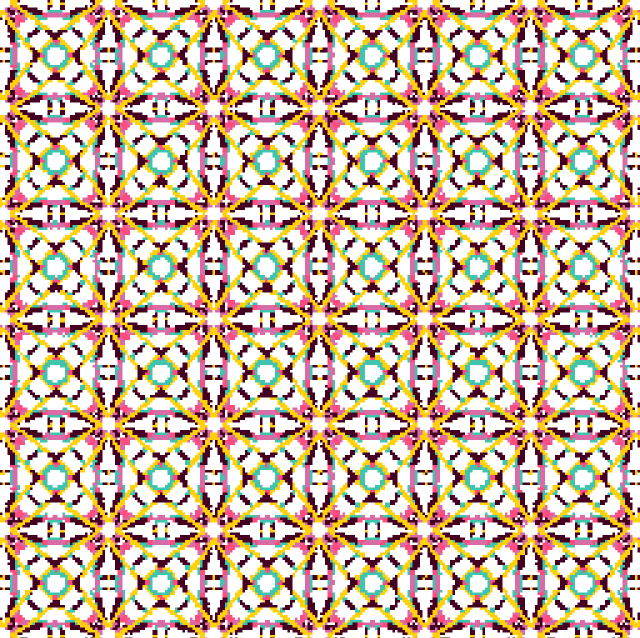
Reproduce this pattern procedurally as a Shadertoy shader.

```glsl
// Blocky mosaic of yellow lattice curves, corner blossoms and pointed lenses on white.
const float BLOCKS = 256.0;   // mosaic blocks across the canvas
const float PERIOD = 42.2;    // blocks per repeat
const float FIRST = 22.3;     // centre of the first repeat, in blocks
const vec3 PAPER = vec3(1.0);
const vec3 YELLOW = vec3(1.0, 0.82, 0.05);
const vec3 PLUM = vec3(0.27, 0.0, 0.13);
const vec3 MAUVE = vec3(0.85, 0.42, 0.65);
const vec3 ROSE = vec3(1.0, 0.30, 0.50);
const vec3 TEAL = vec3(0.25, 0.77, 0.68);

float hash(vec2 p) {
    return fract(sin(dot(p, vec2(127.1, 311.7))) * 43758.55);
}

bool within(float v, float lo, float hi) {
    return v > lo && v < hi;
}

bool inEllipse(vec2 p, vec2 centre, vec2 radii) {
    return length((p - centre) / radii) < 1.0;
}

// Sideways offset of a lattice curve at a distance along its diagonal
float bow(float along) {
    return 0.26 - 0.087 * along * along;
}

// Blossom in diagonal coordinates: d.x outwards, d.y sideways
vec3 blossom(vec3 col, vec2 d) {
    if (inEllipse(d, vec2(1.03, 0.12), vec2(0.17, 0.075))) col = MAUVE;
    if (inEllipse(d, vec2(1.21, 0.06), vec2(0.08, 0.06))) col = MAUVE;
    if (inEllipse(d, vec2(0.97, 0.0), vec2(0.08, 0.07))) col = ROSE;
    if (inEllipse(d, vec2(1.08, 0.09), vec2(0.06, 0.04))) col = PLUM;
    if (inEllipse(d, vec2(1.17, 0.0), vec2(0.08, 0.045))) col = PLUM;
    return col;
}

// Curved side and crossbars of a lens, in folded cell coordinates
vec3 lens(vec3 col, vec2 p) {
    float side = p.x - 0.77 - 0.34 * p.y * p.y;
    if (within(p.y, 0.16, 0.52) && within(side, -0.1, 0.0)) col = TEAL;
    if (p.y < 0.14 && within(side, 0.0, 0.09)) col = TEAL;
    if (p.y < 0.72 && abs(side) < 0.046) {
        col = p.y < 0.17 ? MAUVE : (p.y < 0.27 ? ROSE : PLUM);
    }
    if (within(p.y, 0.27, 0.6) && within(side, 0.0, 0.07)) col = PLUM;
    if (abs(p.y - 0.11) < 0.035 && p.x > 0.86) col = p.x > 0.97 ? YELLOW : PLUM;
    return col;
}

// Ring with four forked studs at the centre of a repeat
vec3 rosette(vec3 col, vec2 p, vec2 d, float curve) {
    if (abs(length(p) - 0.215) < 0.045) col = TEAL;
    if (inEllipse(p, vec2(0.27, 0.0), vec2(0.055, 0.05))) col = ROSE;
    if (inEllipse(p, vec2(0.35, 0.0), vec2(0.06, 0.055))) col = PLUM;
    if (within(p.x, 0.35, 0.47) && abs(curve) < 0.055) col = PLUM;
    if (abs(length(p) - 0.6) < 0.043 && d.y < 0.2) col = d.y < 0.12 ? PLUM : TEAL;
    return col;
}

// One repeat, with p running from -1 to 1
vec3 motif(vec2 p) {
    p = abs(p);
    if (p.y > p.x) p = p.yx;
    vec2 d = vec2(p.x + p.y, p.x - p.y) * 0.7071;
    float outer = d.y - bow(d.x);
    float inner = d.x - bow(d.y);

    vec3 col = lens(PAPER, p);
    col = blossom(col, d);
    if (min(abs(outer), abs(inner)) < 0.041 && d.x < 1.3) col = YELLOW;
    return rosette(col, p, d, outer);
}

vec3 mosaic(vec2 uv) {
    vec2 block = floor(uv * BLOCKS) + 0.5;
    vec2 cell = (block - FIRST) / PERIOD + 0.5;
    vec2 p = 2.0 * fract(cell) - 1.0;
    // Slight raggedness shared by every repeat
    vec2 key = floor(abs(p) * 21.0);
    vec2 ragged = vec2(hash(key), hash(key + 37.0)) - 0.5;
    return motif(p + 0.03 * ragged);
}

void mainImage(out vec4 fragColor, in vec2 fragCoord) {
    // Four samples per pixel smooth the block edges
    vec3 sum = vec3(0.0);
    for (int i = 0; i < 4; i++) {
        vec2 offset = vec2(float(i % 2), float(i / 2)) * 0.5 - 0.25;
        vec2 pos = fragCoord + offset;
        pos.y = iResolution.y - pos.y;
        sum += mosaic(pos / iResolution.x);
    }
    fragColor = vec4(sum * 0.25, 1.0);
}
```
